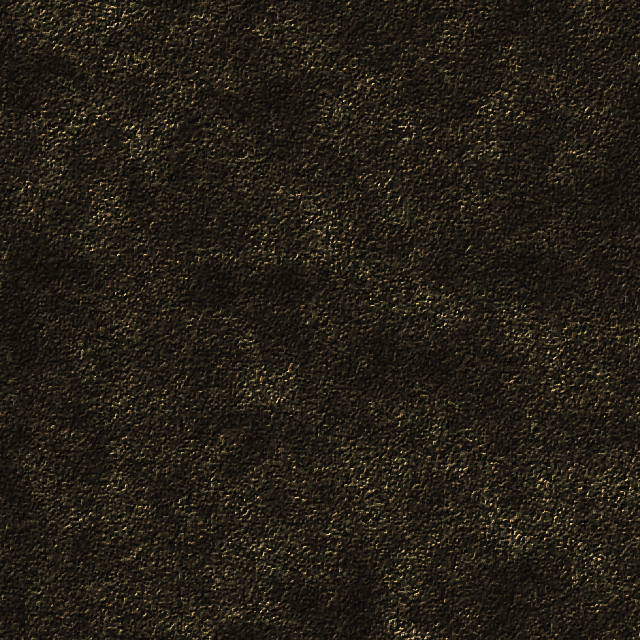
Write a Shadertoy shader that draws this texture.

```glsl
// Dark, finely grained ground with gold flecks gathered in soft, uneven patches.

vec3 hash3(vec2 p) {
    vec3 q = fract(vec3(p.xyx) * vec3(0.1031, 0.1030, 0.0973));
    q += dot(q, q.yxz + 33.33);
    return fract((q.xxy + q.yzz) * q.zyx);
}

// Soft cellular noise: jittered points with random heights, scaled to unit variance.
float cellNoise(vec2 p) {
    vec2 cell = floor(p);
    float heightSum = 0.0, weightSquares = 0.0;
    for (int y = -1; y <= 1; y++)
    for (int x = -1; x <= 1; x++) {
        vec2 id = cell + vec2(x, y);
        vec3 h = hash3(id + 17.0);
        float tall = (h.z + hash3(id + 371.0).x - 1.0) * 2.45;
        vec2 offset = id + 0.05 + 0.9 * h.xy - p;
        float weight = exp(-4.5 * dot(offset, offset));
        heightSum += weight * tall;
        weightSquares += weight * weight;
    }
    return heightSum / sqrt(weightSquares + 1e-4);
}

void mainImage(out vec4 fragColor, in vec2 fragCoord) {
    vec2 uv = fragCoord / min(iResolution.x, iResolution.y);

    // Broad patches where bright flecks gather
    float patches = 0.45 * cellNoise(uv * 8.0 + 3.0)
                  + 0.6 * cellNoise(uv * 17.0 + 41.0)
                  + 0.6 * cellNoise(uv * 36.0 + 83.0);

    // Fine grain, lit from the upper left
    vec2 grainPos = uv * 300.0 + 120.0;
    vec2 toLight = vec2(-0.4, 0.6);
    float grain = 1.1 * cellNoise(grainPos) - 0.6 * cellNoise(grainPos + toLight);

    // Log-scaled brightness: patches lift the bright flecks more than the dark grains
    float tone = grain * (0.88 + 0.16 * max(patches, -1.5)) + 0.22 * patches;
    float light = min(0.117 * exp(0.6 * tone), 0.9);

    // Olive to warm gold
    float warmth = cellNoise(uv * 150.0 + 200.0);
    vec3 gold = vec3(1.0 + 0.015 * warmth, 0.855 - 0.012 * warmth, 0.575);
    fragColor = vec4(light * gold + vec3(0.0, 0.0, 0.003), 1.0);
}
```
